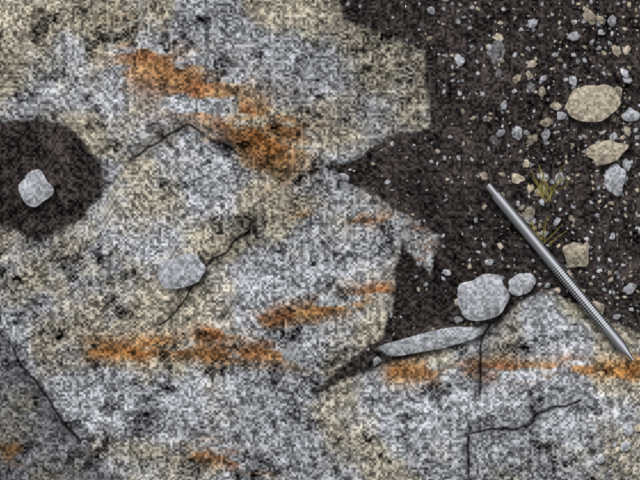
Write a WebGL 2 fragment shader that draws this texture.

```glsl
#version 300 es
precision highp float;
// Speckled grey rock with rust streaks, dark soil, loose stones, grass and a steel scriber.
uniform vec2 u_resolution;
out vec4 fragColor;

const vec2 SOIL[18] = vec2[](
  vec2(.715, 1.02), vec2(.72, .95), vec2(.885, .9), vec2(.91, .73), vec2(.79, .7), vec2(.7, .645),
  vec2(.815, .575), vec2(.92, .52), vec2(.895, .435), vec2(.85, .49), vec2(.815, .36), vec2(.79, .295),
  vec2(.65, .175), vec2(.83, .245), vec2(1.025, .33), vec2(1.145, .4), vec2(1.36, .3), vec2(1.36, 1.02));
// Segments: start xy, end xy
const vec4 CRACKS[8] = vec4[](
  vec4(0, .29, .17, .08), vec4(0, .5, .2, .63), vec4(.2, .63, .38, .735), vec4(.38, .735, .66, .62),
  vec4(.66, .62, .45, .47), vec4(.45, .47, .33, .33), vec4(.93, .07, 1.2, .16), vec4(1.02, .33, .97, 0));
const vec4 RUST[8] = vec4[](
  vec4(.2, .275, .62, .255), vec4(.42, .3, .8, .39), vec4(.82, .22, 1.33, .235), vec4(.62, .52, .8, .545),
  vec4(.02, .05, .1, .04), vec4(.4, .05, .62, .01), vec4(.87, .52, .9, .47), vec4(.3, .88, .58, .7));
// Large stones: centre xy, radii
const vec4 STONES[8] = vec4[](
  vec4(1.23, .785, .054, .046), vec4(1.007, .384, .06, .046), vec4(1.087, .409, .029, .022),
  vec4(1.2, .47, .026, .029), vec4(.378, .438, .055, .034), vec4(.075, .608, .035, .038),
  vec4(1.265, .685, .042, .025), vec4(.9, .29, .1, .021));

float hash(vec2 p) { return fract(sin(dot(p, vec2(127.1, 311.7))) * 43758.5453); }

float noise(vec2 p) {
  vec2 i = floor(p), f = fract(p);
  f *= f * (3. - 2. * f);
  return mix(mix(hash(i), hash(i + vec2(1, 0)), f.x),
             mix(hash(i + vec2(0, 1)), hash(i + 1.), f.x), f.y);
}

float fbm(vec2 p) {
  float sum = 0., amp = .53;
  for (int i = 0; i < 4; i++) { sum += amp * noise(p); p = p * 2.03 + 17.; amp *= .5; }
  return sum;
}

mat2 rotate(float a) { return mat2(cos(a), sin(a), -sin(a), cos(a)); }
float cover(float d, float soft) { return 1. - smoothstep(-soft, soft, d); }
vec3 grey(float l) { return l * vec3(.985, 1., 1.035); }
float grain(vec2 p) { return .5 * noise(p * 210.) + .26 * noise(p * 95. + 7.) - .38; }

float segment(vec2 p, vec2 a, vec2 b) {
  vec2 ab = b - a;
  return length(p - a - ab * clamp(dot(p - a, ab) / dot(ab, ab), 0., 1.));
}

float soilDistance(vec2 p) {
  float d = 9., side = 1.;
  for (int i = 0; i < 18; i++) {
    vec2 a = SOIL[i], b = SOIL[(i + 17) % 18];
    d = min(d, segment(p, a, b));
    if ((a.y > p.y) != (b.y > p.y) && p.x < a.x + (p.y - a.y) * (b.x - a.x) / (b.y - a.y)) side = -side;
  }
  return d * side;
}

// Signed distance to an irregular stone
float stone(vec2 q, vec2 r, float angle, float seed) {
  vec2 e = rotate(angle) * q / r;
  float rim = .78 + .42 * noise(e / (length(e) + .001) * 1.7 + seed * 31.);
  return (length(e) - rim) * min(r.x, r.y);
}

vec3 addStone(vec3 col, vec2 p, vec2 q, vec2 r, float angle, float seed, float px) {
  float shadow = cover(stone(q + r * vec2(-.1, .3), r, angle, seed), .2 * r.y + px);
  vec3 face = grey(.5 + .2 * seed + .13 * dot(q / r, vec2(-.25, .6)) + .6 * grain(p));
  face *= mix(vec3(1), vec3(1.03, .95, .82), step(.6, fract(seed * 7.3)));
  return mix(col * (1. - .55 * shadow), face, cover(stone(q, r, angle, seed), px));
}

vec3 scatter(vec3 col, vec2 p, float scale, float density, float px) {
  for (int k = 0; k < 9; k++) {
    vec2 id = floor(p * scale) + vec2(k % 3 - 1, k / 3 - 1);
    if (hash(id + scale) > density) continue;
    vec2 centre = (id + .25 + .5 * vec2(hash(id + 3.1), hash(id + 8.7))) / scale;
    float size = mix(.12, .42, pow(hash(id + 5.3), 2.)) / scale;
    col = addStone(col, p, p - centre, size * vec2(1.2, .85), 6.28 * hash(id + 2.2), hash(id + 6.4), px);
  }
  return col;
}

vec3 rock(vec2 p, vec2 warped) {
  float l = .575 + .3 * (fbm(p * 5.) - .5) + .22 * (fbm(rotate(-.3) * p * vec2(9, 34)) - .5) + grain(p);
  l -= .22 * smoothstep(.58, .76, fbm(p * 26. + 4.));
  l *= mix(.72, 1., smoothstep(-.02, .02, warped.y + 1.24 * warped.x - .29));
  float rust = 0., crack = 0.;
  for (int i = 0; i < 8; i++) {
    float d = segment(warped, CRACKS[i].xy, CRACKS[i].zw);
    crack = max(crack, cover(d - .002, .004) * .6 + .25 * exp(-d * d * 2500.));
    d = segment(warped, RUST[i].xy, RUST[i].zw) / (i == 7 ? .07 : .026);
    rust = max(rust, exp(-d * d));
  }
  rust *= smoothstep(.36, .6, fbm(p * vec2(13, 32) + 2.));
  float ochre = smoothstep(.46, .7, fbm(p * 7. + 31.) + .2 * smoothstep(.6, 1., p.y - .5 * p.x));
  vec3 col = grey(l * (1. - crack * smoothstep(.2, .6, noise(p * 14.))));
  col *= mix(vec3(1), vec3(1.03, .95, .79), ochre * .8);
  return col * mix(vec3(1), mix(vec3(1.08, .84, .55), vec3(.78, .5, .32), noise(p * 35.)), rust);
}

vec3 grass(vec3 col, vec2 p, vec2 root, float px) {
  for (float i = 0.; i < 16.; i++) {
    vec2 base = root + .025 * vec2(hash(root + i + 40.), hash(root + i + 70.));
    vec2 blade = vec2(.05, .045) * vec2(hash(root + i) * 2. - 1., .3 + hash(root + i + 9.));
    float d = segment(p, base, base + blade) - .0012;
    col = mix(col, mix(vec3(.35, .32, .14), vec3(.62, .56, .32), hash(vec2(i))), .75 * cover(d, px));
  }
  return col;
}

vec3 scriber(vec3 col, vec2 p, vec2 a, vec2 b, float px) {
  vec2 dir = normalize(b - a), q = p - a;
  float len = length(b - a), h = dot(q, dir) / len, across = dot(q, vec2(-dir.y, dir.x));
  float width = .0115 * mix(1., .25, smoothstep(.91, 1., h)) * mix(.72, 1., smoothstep(.05, .06, h));
  float ends = max(-h, h - 1.) * len, v = across / width;
  col *= 1. - .5 * cover(max(abs(across + .01) - width, ends), .007);
  float l = .43 + .4 * exp(-pow(abs(v - .25) * 2.8, 2.)) - .2 * v * v;
  l += .16 * sin((h * 42. + v) * 6.28) * sin((h * 42. - v) * 6.28) * step(.47, h) * step(h, .82);
  return mix(col, grey(l), cover(max(abs(across) - width, ends), px));
}

void main() {
  float px = 1. / u_resolution.y;
  vec2 p = gl_FragCoord.xy * px;
  vec2 warped = p + .045 * (vec2(fbm(p * 11.), fbm(p * 11. + 50.)) - .5);
  // Ground
  float d = min(soilDistance(warped), length((warped - vec2(.06, .63)) * vec2(.8, 1)) - .12);
  float soilMask = cover(d, .005);
  vec3 soil = (.19 + .45 * grain(p) + .16 * (fbm(p * 16.) - .5)) * vec3(1.06, .96, .94);
  vec3 col = mix(rock(p, warped) * (1. - .25 * exp(-max(d, 0.) * 70.)), soil, soilMask);
  // Gravel
  float right = smoothstep(.8, 1.3, p.x), corner = cover(length(p - vec2(1.31, .06)) - .08, .02);
  float loose = max(soilMask * step(.65, p.x), corner);
  col = mix(col, scatter(col, p, 75., .12 + .38 * right, px), loose);
  col = mix(col, scatter(col, p, 34., .1 + .4 * right, px), loose);
  col = mix(col, scatter(col, p, 15., .42 * right, px), soilMask * right);
  for (int i = 0; i < 8; i++) {
    vec4 s = STONES[i];
    col = addStone(col, p, p - s.xy, s.zw, -.2, hash(s.xy) * .5 + .3, px);
  }
  // Grass and tool
  col = grass(col, p, vec2(1.125, .58), px);
  col = grass(col, p, vec2(1.12, .48), px);
  col = scriber(col, p, vec2(1.016, .615), vec2(1.319, .25), px);
  fragColor = vec4(clamp(col, 0., 1.), 1);
}
```
